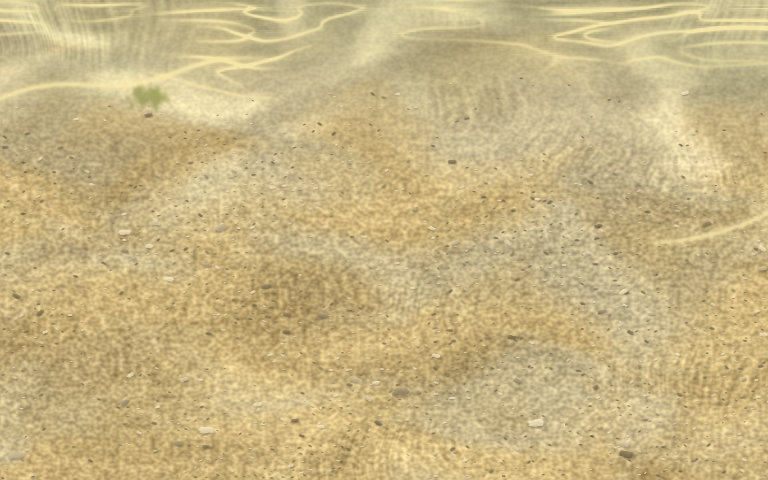
This texture is drawn by a WebGL 2 fragment shader. Its source:

```glsl
#version 300 es
precision highp float;
// Sunlit sandy shallows: pebbled sand below, rippled water with bright light lines above.
uniform vec2 u_resolution;
out vec4 fragColor;

vec2 hash2(vec2 cell) {
    vec3 h = fract(cell.xyx * vec3(0.1031, 0.1030, 0.0973));
    h += dot(h, h.yzx + 33.33);
    return fract((h.xx + h.yz) * h.zy);
}

float corner(vec2 cell, vec2 offset) {
    float angle = 6.2832 * hash2(cell).x;
    return dot(vec2(cos(angle), sin(angle)), offset);
}

// Gradient noise, roughly -1 to 1
float noise(vec2 p) {
    vec2 c = floor(p), f = p - c;
    vec2 u = f * f * f * (f * (f * 6.0 - 15.0) + 10.0);
    float low = mix(corner(c, f), corner(c + vec2(1, 0), f - vec2(1, 0)), u.x);
    float high = mix(corner(c + vec2(0, 1), f - vec2(0, 1)), corner(c + 1.0, f - 1.0), u.x);
    return 1.4 * mix(low, high, u.y);
}

float fbm(vec2 p) {
    float sum = 0.0, gain = 0.6;
    for (int i = 0; i < 4; i++) {
        sum += gain * noise(p);
        p = mat2(1.6, 1.2, -1.2, 1.6) * p + 7.3;
        gain *= 0.5;
    }
    return sum;
}

// Bright core and soft halo along the zero contour of a field
float lightLine(float field, float width) {
    float slope = length(vec2(dFdx(field), dFdy(field))) * u_resolution.y;
    float d = abs(field) / max(slope, 1.0) / width;
    return 0.75 * exp(-d * d) + 0.25 * exp(-d * 0.22);
}

// One jittered grid of angular, mostly flat-lying pebbles with shadows
vec3 addPebbles(vec3 color, vec2 p, float size, float density, float seed) {
    vec2 grid = p / size * vec2(1.0, 1.25);
    vec2 cell = floor(grid);
    vec2 place = hash2(cell + seed), look = hash2(cell + seed + 57.0);
    vec2 pick = hash2(cell + seed + 131.0);
    vec2 d = grid - cell - 0.5 - (place - 0.5) * 0.45;
    float angle = (look.x - 0.5) * 1.7;
    mat2 turn = mat2(cos(angle), -sin(angle), sin(angle), cos(angle));
    vec2 radii = vec2(0.11, 0.062) * (0.55 + look.y);
    vec2 e = turn * d / radii;
    vec2 es = turn * (d + vec2(-0.02, 0.05)) / radii;
    float shape = mix(length(e), max(abs(e.x), abs(e.y)), 0.5) + 0.25 * noise(e * 1.3 + cell);
    float soft = 0.7 / (u_resolution.y * size * radii.y);
    float body = 1.0 - smoothstep(1.0 - soft, 1.0 + soft, shape);
    float shadow = 1.0 - smoothstep(0.5 - soft, 1.3 + soft, length(es));
    float present = step(pick.x, density);
    vec3 stone = mix(vec3(0.50, 0.44, 0.32), vec3(0.95, 0.89, 0.73), smoothstep(0.2, 0.8, pick.y));
    stone += 0.05 * e.y * vec3(1.0, 0.95, 0.8);
    color *= 1.0 - 0.24 * shadow * present;
    return mix(color, stone, 0.82 * body * present);
}

void main() {
    vec2 p = gl_FragCoord.xy / u_resolution.y;
    float far = smoothstep(0.5, 0.95, p.y);
    vec2 warp = vec2(noise(p * vec2(3.0, 5.0)), noise(p * vec2(3.0, 5.0) + 31.0));

    // Warm sand with paler grey drifts, cooler and greener with distance
    float drift = fbm(p * vec2(2.0, 4.2) + 0.4 * warp + 12.0);
    float paleness = smoothstep(-0.25, 0.4, drift + 0.55 * (p.y - 0.42));
    vec3 color = mix(vec3(0.785, 0.685, 0.465), vec3(0.775, 0.72, 0.56), paleness);
    color = mix(color, vec3(0.70, 0.675, 0.52), 0.75 * smoothstep(0.72, 1.0, p.y + 0.12 * warp.x));

    // Broad light, humps of the bed and sand grain
    float light = 0.15 * fbm(p * vec2(2.6, 5.5) + 0.5 * warp + 40.0);
    float hump = noise(p * vec2(4.5, 9.0) + 0.9 * warp + 5.0);
    light += (0.03 + 0.11 * far) * smoothstep(0.0, 0.6, hump) - 0.05 * far * smoothstep(0.0, 0.5, -hump);
    float grain = 0.10 * noise(p * vec2(48.0, 66.0)) + 0.12 * noise(p * vec2(105.0, 130.0) + 9.0);
    grain += 0.05 * fbm(p * vec2(16.0, 24.0));
    light += grain * mix(1.0, 0.3, far);
    float streakMask = smoothstep(0.05, 0.45, noise(p * vec2(2.2, 7.0) + 70.0));
    light += 0.09 * streakMask * noise(vec2(p.x * 100.0 + 8.0 * warp.x, p.y * 11.0));
    color += light * vec3(1.0, 0.97, 0.80);

    // Pebbles in loose clusters, from grit to single stones
    float cluster = clamp(0.75 + 1.5 * noise(p * vec2(3.0, 5.0) + 90.0), 0.2, 1.3);
    cluster *= 1.0 - smoothstep(0.6, 0.88, p.y);
    for (int i = 0; i < 4; i++) {
        float level = float(i);
        float density = cluster * (0.46 - 0.12 * level);
        color = addPebbles(color, p, 0.02 * pow(1.7, level), density, 19.0 * level);
    }

    // A soft tuft of weed
    vec2 tuft = (p - vec2(0.31, 0.80)) / vec2(0.055, 0.03);
    float weed = 1.0 - smoothstep(0.3, 1.1, length(tuft) + 0.4 * noise(p * vec2(60.0, 40.0)));
    color = mix(color, vec3(0.52, 0.54, 0.27), 0.75 * weed);

    // Refracted light: a net of lines that tightens towards the far edge
    float depth = 1.0 / (1.25 - min(p.y, 1.1));
    float caustic = 0.0;
    for (int i = 0; i < 2; i++) {
        float shift = 23.0 * float(i);
        vec2 q = vec2(p.x * (2.3 + float(i)), depth * 1.9) + 0.35 * warp + shift;
        float patchy = smoothstep(-0.3, 0.35, noise(p * vec2(3.5, 6.0) + shift + 3.0));
        caustic += lightLine(noise(q) + 0.15 * noise(q * 2.3), 0.0042) * patchy;
    }
    caustic *= smoothstep(0.74, 0.97, p.y + 0.1 * warp.y);

    // Two longer strokes of light, across the left and near the right edge
    float leftStroke = p.y - 0.795 - 0.15 * p.x - 0.012 * sin(p.x * 17.0);
    caustic += 0.8 * lightLine(leftStroke, 0.006) * (1.0 - smoothstep(0.4, 0.66, p.x));
    float reach = p.x - 1.33;
    float rightStroke = p.y - 0.49 - 0.95 * reach * reach - 0.006 * warp.x;
    caustic += 0.75 * lightLine(rightStroke, 0.006) * smoothstep(-0.05, 0.12, reach);
    color = mix(color, vec3(0.98, 0.92, 0.67), clamp(caustic, 0.0, 0.92));

    fragColor = vec4(clamp(color, 0.0, 1.0), 1.0);
}
```
